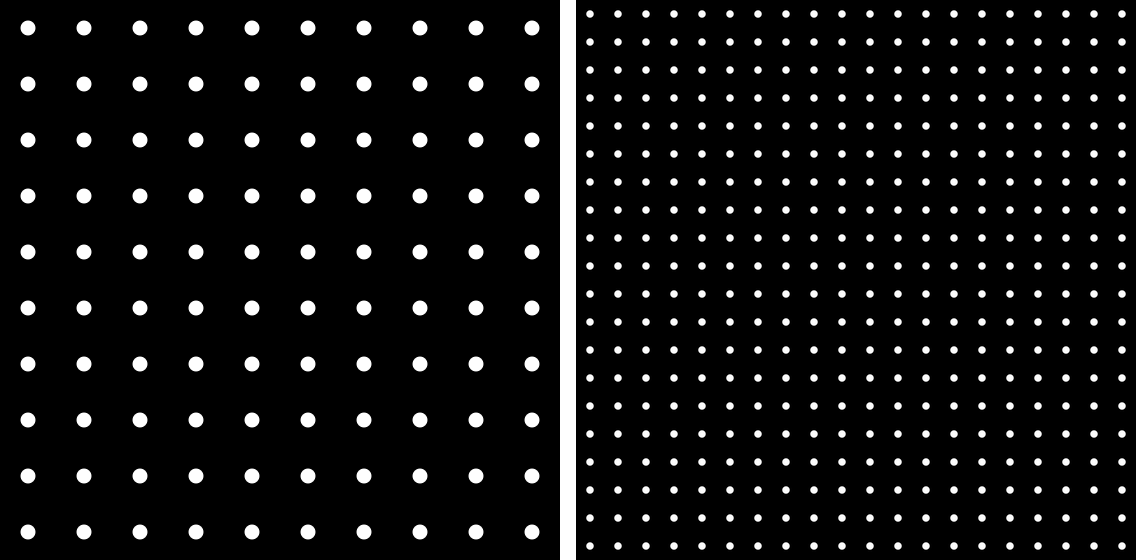
Left: one tile. Right: repeated 2 by 2.
Write a Shadertoy shader that draws this pattern.

```glsl
// Regular grid of white round dots on black, one dot centred in each cell.
// The canvas is split into whole cells with fract, so it tiles on all sides;
// each dot is a circle distance function with a one-pixel smooth edge.

#define REPEATS 10.0
#define DOT_RADIUS 0.133
#define DOT_COLOR vec3(0.995)
#define GROUND_COLOR vec3(0.0)

float circleDistance(vec2 p, float radius) {
    return length(p) - radius;
}

void mainImage(out vec4 fragColor, in vec2 fragCoord) {
    // Cell coordinates, centred on the dot
    vec2 uv = fragCoord / iResolution.xy;
    vec2 cell = fract(uv * REPEATS) - 0.5;

    // Dot coverage, softened over one pixel
    float pixel = REPEATS / min(iResolution.x, iResolution.y);
    float dist = circleDistance(cell, DOT_RADIUS);
    float coverage = clamp(0.5 - dist / pixel, 0.0, 1.0);

    fragColor = vec4(mix(GROUND_COLOR, DOT_COLOR, coverage), 1.0);
}
```
